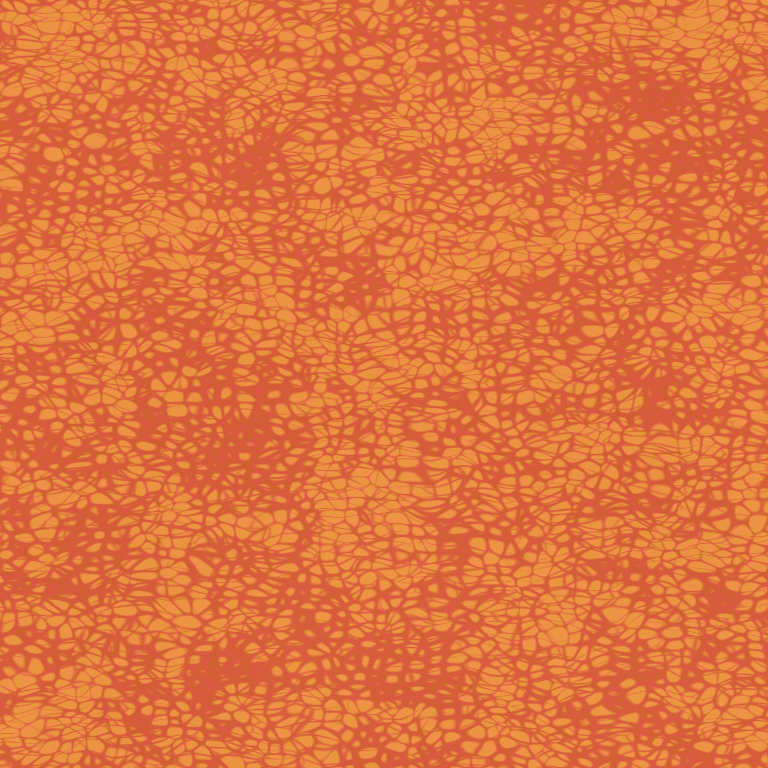
A Shadertoy shader for this texture:

```glsl
// Crackled batik cloth: rounded orange islands parted by a net of red dye veins.
// A warped Voronoi net gives the islands, streaky gradient noise sets the vein
// width, and a second, flatter net adds hairline cracks.

#define ISLAND_CELLS vec2(45.0, 67.0)
#define CRACK_CELLS  vec2(20.0, 64.0)
#define VEIN_WIDTH   0.092
#define VEIN_VARIETY 1.0
#define SIZE_VARIETY 0.19
#define CRACK_WIDTH  0.030
#define ROUNDNESS    11.0
#define EDGE_BLUR    0.0017
#define GRAIN        0.045
#define RED_DYE      vec3(0.838, 0.362, 0.228)
#define ORANGE_CLOTH vec3(0.925, 0.578, 0.262)

vec2 hash2(vec2 p) {
    vec3 q = fract(p.xyx * vec3(0.1031, 0.1030, 0.0973));
    q += dot(q, q.yzx + 33.33);
    return fract((q.xx + q.yz) * q.zy);
}

float cornerSlope(vec2 corner, vec2 offset) {
    float angle = 6.2832 * hash2(corner + 71.0).x;
    return dot(vec2(cos(angle), sin(angle)), offset);
}

// Gradient noise, roughly -0.7 to 0.7
float gradientNoise(vec2 p) {
    vec2 i = floor(p), f = p - i;
    vec2 u = f * f * f * (f * (f * 6.0 - 15.0) + 10.0);
    vec2 e = vec2(0.0, 1.0);
    float low  = mix(cornerSlope(i, f), cornerSlope(i + e.yx, f - e.yx), u.x);
    float high = mix(cornerSlope(i + e, f - e), cornerSlope(i + 1.0, f - 1.0), u.x);
    return mix(low, high, u.y);
}

vec2 noisePair(vec2 p) {
    return vec2(gradientNoise(p), gradientNoise(p + 37.4));
}

// x: distance to the cell border with softened corners, y: random value of the cell
vec2 cellBorder(vec2 p, float sharpness) {
    vec2 base = floor(p), f = p - base;
    vec2 nearestCell = vec2(0.0), nearest = vec2(8.0);
    for (int y = -1; y <= 1; y++)
    for (int x = -1; x <= 1; x++) {
        vec2 cell = vec2(x, y);
        vec2 r = cell + hash2(base + cell) - f;
        if (dot(r, r) < dot(nearest, nearest)) {
            nearest = r;
            nearestCell = cell;
        }
    }
    float sum = 0.0;
    for (int y = -2; y <= 2; y++)
    for (int x = -2; x <= 2; x++) {
        if (x == 0 && y == 0) continue;
        vec2 cell = nearestCell + vec2(x, y);
        vec2 r = cell + hash2(base + cell) - f;
        vec2 across = r - nearest;
        float d = dot(0.5 * (r + nearest), across) / max(length(across), 0.001);
        sum += exp(-sharpness * d);
    }
    return vec2(-log(sum) / sharpness, hash2(base + nearestCell + 19.0).x);
}

// Change of vein width: flat bands, upright bands, blotches, swelling, long folds
float veinSwell(vec2 uv) {
    float bands   = gradientNoise(uv * vec2(4.0, 24.0) + 5.0);
    float columns = gradientNoise(uv * vec2(20.0, 4.5) + 23.0);
    float blotch  = gradientNoise(uv * vec2(5.0, 8.0) + 51.0);
    float fine    = gradientNoise(uv * vec2(24.0, 36.0) + 83.0);
    float fold    = abs(gradientNoise(uv * vec2(2.5, 12.0) + 97.0));
    float upright = abs(gradientNoise(uv * vec2(9.0, 2.5) + 113.0));
    float folds = exp(-fold * 18.0) + 0.7 * exp(-upright * 22.0);
    return 0.15 * bands + 0.12 * columns + 0.16 * blotch + 0.19 * fine + 0.09 * folds;
}

void mainImage(out vec4 fragColor, in vec2 fragCoord) {
    vec2 uv = fragCoord / iResolution.y;
    float blur = max(EDGE_BLUR, 0.6 / iResolution.y);

    // Uneven cell sizes
    vec2 warped = uv + 0.018 * noisePair(uv * 7.0) + 0.011 * noisePair(uv * 20.0 + 9.0);

    // Rounded islands between veins
    vec2 island = cellBorder(warped * ISLAND_CELLS, ROUNDNESS);
    float swell = VEIN_VARIETY * veinSwell(uv);
    float vein = max(VEIN_WIDTH + swell + SIZE_VARIETY * (island.y - 0.5), 0.005);
    float islandBlur = blur * 0.5 * (ISLAND_CELLS.x + ISLAND_CELLS.y);
    float cloth = smoothstep(-islandBlur, islandBlur, island.x - vein);

    // Hairline cracks across the islands
    vec2 bent = warped + 0.007 * noisePair(uv * 13.0 + 61.0);
    float crack = cellBorder(bent * CRACK_CELLS + 140.0, 60.0).x;
    float crackWidth = CRACK_WIDTH + 0.12 * gradientNoise(uv * vec2(14.0, 20.0) + 11.0);
    float crackBlur = blur * CRACK_CELLS.y * 0.7;
    cloth *= smoothstep(-crackBlur, crackBlur, crack - crackWidth);

    // Dye colours with a faint weave grain
    vec3 color = mix(RED_DYE, ORANGE_CLOTH, cloth);
    float grain = gradientNoise(uv * 150.0) + 0.6 * gradientNoise(uv * 70.0 + 7.0);
    color += GRAIN * grain * vec3(0.9, -0.8, 1.7);
    color += 0.012 * gradientNoise(uv * 3.0 + 31.0);
    fragColor = vec4(clamp(color, 0.0, 1.0), 1.0);
}
```
